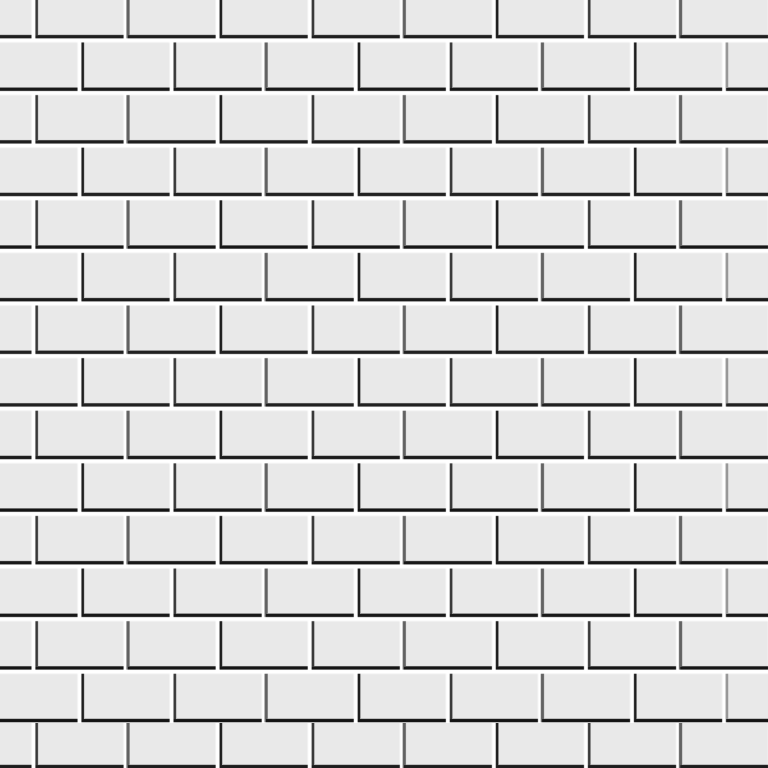
Reproduce this pattern procedurally as a Shadertoy shader.

```glsl
// Pale running-bond brick wall with dark left and bottom edges and white joints.

const vec2 PITCH = vec2(0.1199, 0.0685);   // brick spacing, joints included
const vec2 ORIGIN = vec2(0.0435, 0.0526);  // first joint centre, from top left
const vec2 BRICK_MIN = vec2(0.0026, 0.0027);
const vec2 BRICK_MAX = vec2(0.1174, 0.0658);
const float BASE_WIDTH = 0.0044;
const float SHORT_ROW_TOP = 0.9415;        // the lowest course is cut short
const float SHORT_ROW_CUT = 0.0086;

const vec3 JOINT = vec3(1.0);
const vec3 FACE = vec3(0.912);
const vec3 INK = vec3(0.05);

float hash(float n) {
    return fract(sin(n * 127.1) * 43758.5453);
}

// Soft-edged interval from lo to hi
float band(float v, float lo, float hi, float soft) {
    return smoothstep(lo - soft, lo + soft, v)
         * (1.0 - smoothstep(hi - soft, hi + soft, v));
}

// Side edge as (start offset, width, strength): light, dark, mid along each half brick
vec3 sideEdge(float halfStep) {
    float phase = mod(halfStep + 3.0, 3.0);
    if (halfStep > 14.5) return vec3(-0.0006, 0.0034, 0.38);
    if (phase < 0.5) return vec3(0.0, 0.0034, 0.8);
    if (phase < 1.5) return vec3(0.0, 0.0034, 0.92);
    return vec3(-0.0014, 0.0042, 0.62);
}

vec3 brickWall(vec2 p, float soft) {
    p.y += SHORT_ROW_CUT * step(SHORT_ROW_TOP, p.y);

    // Locate the course and the brick, shifting odd courses by half a brick
    float row = floor((p.y - ORIGIN.y) / PITCH.y) + 1.0;
    float odd = mod(row, 2.0);
    float x = p.x - ORIGIN.x - 0.5 * odd * PITCH.x;
    float column = floor(x / PITCH.x);
    vec2 local = vec2(x - column * PITCH.x,
                      p.y - ORIGIN.y - (row - 1.0) * PITCH.y);

    // Brick face, melting gently into the joints
    float face = band(local.x, BRICK_MIN.x, BRICK_MAX.x, 1.7 * soft)
               * band(local.y, BRICK_MIN.y, BRICK_MAX.y, 1.7 * soft);

    // Crisp shaded edges
    float spanX = band(local.x, BRICK_MIN.x, BRICK_MAX.x, soft);
    float spanY = band(local.y, BRICK_MIN.y, BRICK_MAX.y, soft);
    vec3 edge = sideEdge(2.0 * column + odd);
    float start = BRICK_MIN.x + edge.x;
    float side = edge.z * spanY * band(local.x, start, start + edge.y, soft);
    float base = spanX * band(local.y, BRICK_MAX.y - BASE_WIDTH, BRICK_MAX.y, soft);
    base *= mix(0.9, 1.0, hash(row + 3.0));

    vec3 color = mix(JOINT, FACE, face);
    return mix(color, INK, max(side, base));
}

void mainImage(out vec4 fragColor, in vec2 fragCoord) {
    vec2 uv = fragCoord / iResolution.xy;
    float soft = max(0.0011, 0.6 / iResolution.y);
    fragColor = vec4(brickWall(vec2(uv.x, 1.0 - uv.y), soft), 1.0);
}
```
